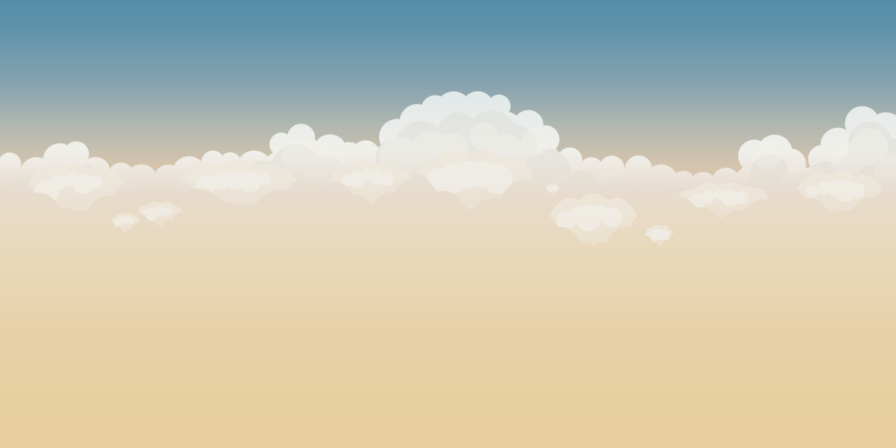
Reproduce this background procedurally as a WebGL 2 fragment shader.

```glsl
#version 300 es
precision highp float;

uniform vec2 u_resolution;
out vec4 fragColor;

const vec3 CLOUD_WHITE = vec3(0.945, 0.94, 0.92);
const vec3 CLOUD_COOL = vec3(0.89, 0.915, 0.915);
const vec3 CLOUD_SHADE = vec3(0.87, 0.875, 0.85);

// Skyline humps: centre, width, height
const vec3 HUMPS[10] = vec3[10](
    vec3(0.026, 0.057, 0.044), vec3(0.156, 0.062, 0.073),
    vec3(0.286, 0.052, 0.021), vec3(0.469, 0.091, 0.047),
    vec3(0.672, 0.099, 0.104), vec3(0.977, 0.161, 0.161),
    vec3(1.159, 0.125, 0.109), vec3(1.406, 0.078, 0.039),
    vec3(1.711, 0.062, 0.088), vec3(1.940, 0.109, 0.151));

// Low cloudlets: centre, half size
const vec4 CLOUDLETS[11] = vec4[11](
    vec4(0.170, 0.580, 0.110, 0.065), vec4(0.357, 0.523, 0.050, 0.032),
    vec4(0.280, 0.503, 0.032, 0.026), vec4(0.538, 0.590, 0.132, 0.060),
    vec4(0.828, 0.594, 0.088, 0.055), vec4(1.058, 0.602, 0.132, 0.077),
    vec4(1.325, 0.508, 0.102, 0.070), vec4(1.472, 0.475, 0.032, 0.028),
    vec4(1.615, 0.555, 0.100, 0.045), vec4(1.873, 0.570, 0.099, 0.056),
    vec4(1.234, 0.578, 0.016, 0.016));

float hash(vec2 p) {
    return fract(sin(dot(p, vec2(127.1, 311.7))) * 43758.5453);
}

float cover(float d, float aa) {
    return 1.0 - smoothstep(-aa, aa, d);
}

float ramp(float a, float b, float x) {
    return clamp((x - a) / (b - a), 0.0, 1.0);
}

vec3 skyColor(float y) {
    vec3 c = mix(vec3(0.84, 0.77, 0.68), vec3(0.69, 0.72, 0.69), ramp(0.63, 0.72, y));
    c = mix(c, vec3(0.53, 0.64, 0.69), ramp(0.72, 0.81, y));
    c = mix(c, vec3(0.38, 0.58, 0.67), ramp(0.81, 0.93, y));
    return mix(c, vec3(0.33, 0.55, 0.66), ramp(0.93, 1.0, y));
}

vec3 hazeColor(float y) {
    vec3 c = mix(vec3(0.90, 0.81, 0.61), vec3(0.91, 0.82, 0.66), ramp(0.05, 0.26, y));
    c = mix(c, vec3(0.91, 0.85, 0.74), ramp(0.26, 0.45, y));
    return mix(c, vec3(0.905, 0.865, 0.82), ramp(0.45, 0.60, y));
}

float ridge(float x) {
    float h = 0.615;
    for (int i = 0; i < 10; i++) {
        float t = (x - HUMPS[i].x) / HUMPS[i].y;
        h += HUMPS[i].z * exp(-t * t);
    }
    return h;
}

// Round puffs strung along the ridge; scatter lowers each one at random
float puffRow(vec2 p, float drop, float scatter, float spacing, float seed) {
    float d = 1.0;
    float cell = floor(p.x / spacing);
    for (int i = -2; i <= 2; i++) {
        float id = cell + float(i);
        float r = spacing * mix(0.5, 0.85, hash(vec2(id, seed)));
        float x = (id + 0.5 + 0.5 * (hash(vec2(id, seed + 1.0)) - 0.5)) * spacing;
        float y = ridge(x) - drop - r - scatter * hash(vec2(id, seed + 2.0));
        d = min(d, length(p - vec2(x, y)) - r);
    }
    return d;
}

// Domed top and tapered, cusped underside
float cloudletShape(vec2 q, float phase) {
    float bump = abs(sin(5.0 * q.x + phase));
    float top = 0.78 * sqrt(max(1.0 - q.x * q.x, 0.0)) + 0.16 * bump - 0.08;
    float bottom = abs(q.x) - 1.0 + 0.2 * abs(sin(6.0 * q.x + phase));
    return max(max(q.y - top, bottom - q.y), abs(q.x) - 1.0);
}

float cloudletCore(vec2 p, vec4 cloud, float seed) {
    float d = 1.0;
    for (int i = 0; i < 5; i++) {
        float x = float(i) * 0.25 - 0.6;
        float k = hash(vec2(float(i), seed));
        vec2 c = cloud.xy + cloud.zw * vec2(x, 0.3 - 0.6 * x * x - 0.25 * k);
        d = min(d, length(p - c) - cloud.w * mix(0.22, 0.45, k));
    }
    return d;
}

void main() {
    vec2 p = gl_FragCoord.xy / u_resolution.y;
    float aa = 1.0 / u_resolution.y;
    float lift = smoothstep(0.56, 0.68, p.y);
    vec3 haze = hazeColor(p.y);

    // Cloud bank, dissolving downward into haze
    float bank = min(puffRow(p, 0.0, 0.0, 0.05, 3.0), p.y - ridge(p.x) + 0.03);
    vec3 rim = mix(CLOUD_WHITE, CLOUD_COOL, ramp(0.66, 0.78, p.y));
    vec3 body = mix(haze, rim, lift);
    float inner = min(puffRow(p, 0.035, 0.02, 0.07, 11.0), p.y - ridge(p.x) + 0.08);
    body = mix(body, mix(haze, CLOUD_SHADE, lift), 0.6 * cover(inner, aa));
    body = mix(body, CLOUD_WHITE, 0.5 * lift * cover(puffRow(p, 0.02, 0.08, 0.058, 23.0), aa));
    vec3 color = mix(skyColor(p.y), body, cover(bank, aa));

    // Translucent cloudlets with bright cores
    for (int i = 0; i < 11; i++) {
        vec4 cloud = CLOUDLETS[i];
        float seed = float(i) + 5.0;
        vec2 q = (p - cloud.xy) / cloud.zw;
        float mask = cover(cloudletShape(q, seed) * cloud.w, aa);
        color = mix(color, vec3(0.935, 0.91, 0.865), mask * mix(0.4, 0.75, ramp(-1.0, 0.5, q.y)));
        color = mix(color, CLOUD_WHITE, 0.65 * mask * cover(cloudletCore(p, cloud, seed), aa));
    }
    fragColor = vec4(color, 1.0);
}
```
